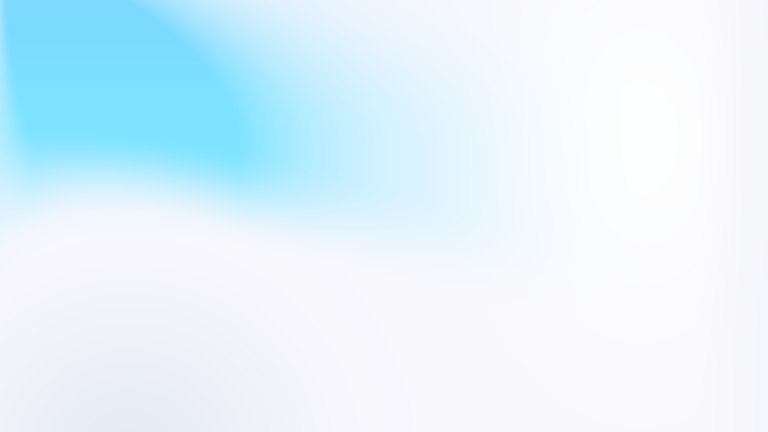
Write a Shadertoy shader that draws this background.

```glsl
// A soft pale backdrop with a sky blue patch in the upper left corner.
// The blue strength is a product of three falloffs (right, below, left),
// laid over a lavender white base with faint white and grey glows.

// Round glow: 1 at the centre, fading with distance.
float glow(vec2 p, vec2 centre, vec2 radius) {
    vec2 d = (p - centre) / radius;
    return exp(-dot(d, d));
}

// Strength of the blue, 1 inside the solid patch; "down" runs from the top.
float blueStrength(float x, float down) {
    // Curved right side with a long tail
    float bend = 1.0 - min(down / 0.33, 1.0);
    float rightEdge = 0.55 - 0.26 * bend * bend;
    float tail = mix(0.22, 0.29, smoothstep(0.0, 0.35, down));
    float right = exp(-max(x - rightEdge, 0.0) / tail);
    right *= 1.0 - smoothstep(1.0, 1.55, x);

    // Lower side, sinking towards the right
    float fadeStart = 0.285 + 0.16 * x * x;
    float fadeEnd = 0.565 + 0.17 * smoothstep(0.35, 1.35, x) + 0.16 * exp(-x / 0.09);
    float below = 1.0 - smoothstep(fadeStart, fadeEnd, down);
    below = pow(below, mix(1.8, 1.0, smoothstep(0.2, 0.7, x)));

    // Paler strip along the left border
    float reach = min(down, 0.35);
    float left = mix(0.58, 1.0, smoothstep(-0.01, 0.02 + 0.6 * reach * reach, x));

    return right * below * left;
}

void mainImage(out vec4 fragColor, in vec2 fragCoord) {
    vec2 p = fragCoord / iResolution.xy * vec2(16.0 / 9.0, 1.0);
    float down = 1.0 - p.y;

    // Base with white light on the right and a grey shade at lower left
    vec3 color = vec3(0.976, 0.972, 0.992);
    color = mix(color, vec3(0.993, 0.996, 0.996), glow(p, vec2(1.48, 0.68), vec2(0.32, 0.48)));
    color -= vec3(0.075, 0.050, 0.032) * glow(p, vec2(0.30, -0.06), vec2(0.36, 0.34));

    // Cooler border on the right
    color = mix(color, vec3(0.958, 0.962, 0.980), 0.8 * smoothstep(1.60, 1.77, p.x));

    // Blue patch, slightly greener towards its lower side
    vec3 blue = mix(vec3(0.49, 0.85, 1.0), vec3(0.49, 0.89, 1.0), smoothstep(0.0, 0.3, down));
    float strength = blueStrength(p.x, down);
    color = mix(color, blue, strength);
    color.b += 0.008 * smoothstep(0.0, 0.3, strength);

    fragColor = vec4(clamp(color, 0.0, 1.0), 1.0);
}
```
